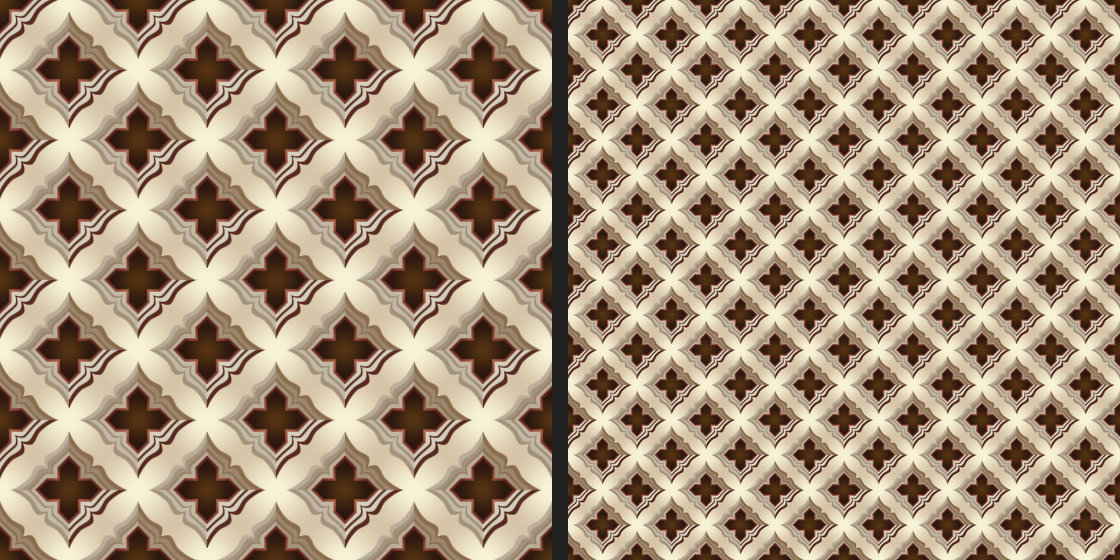
Left: one tile. Right: repeated 2 by 2.
Give the GLSL for this pattern, as a Shadertoy shader.

```glsl
// Staggered ogee medallions with a dark pointed cross, on glowing cream ground.
// Each contour is a curve u = f(v) in diagonal axes u = |x|+|y|, v = ||x|-|y||;
// the four quadrants take their own tones, like a relief lit from one side.

const float REPEATS = 4.0;          // cells across and down
const float ARM = 0.084;            // half width of the cross arms
const float ARM_TIP = 0.245;        // reach of the cross arms
const float RIM = 0.019;            // width of the copper rim
const float BUMP_AT = 0.07;         // diagonal position of the shoulder
const float DIP_AT = 0.21;          // diagonal position of the hollow
const float TIP_AT = 0.42;          // diagonal position of the outer point

const vec3 GLOW = vec3(0.97, 0.95, 0.84);
const vec3 GROUND = vec3(0.84, 0.77, 0.66);
const vec3 CORE = vec3(0.33, 0.20, 0.07);
const vec3 CORE_EDGE = vec3(0.17, 0.09, 0.06);
const vec3 RED_DARK = vec3(0.36, 0.14, 0.10);
const vec3 COPPER = vec3(0.69, 0.39, 0.30);
const vec3 MAROON = vec3(0.34, 0.16, 0.12);
const vec3 UMBER = vec3(0.54, 0.42, 0.30);
const vec3 TAUPE = vec3(0.64, 0.57, 0.48);
const vec3 STONE = vec3(0.76, 0.72, 0.65);
const vec3 PALE = vec3(0.83, 0.81, 0.74);

// Bracket curve: cusp on the diagonal, shoulder, hollow, then the point.
float ogee(float v, float cusp, float bump, float dip, float tip) {
    float rise = 1.0 - clamp(v / BUMP_AT, 0.0, 1.0);
    float f = mix(bump, cusp, rise * rise);
    f = mix(f, dip, smoothstep(BUMP_AT, DIP_AT, v));
    float flare = clamp((v - DIP_AT) / (TIP_AT - DIP_AT), 0.0, 1.0);
    return f + (tip - dip) * flare * flare;
}

// Smooth coverage of the region d < 0.
float inside(float d, float pixel) {
    float w = clamp(fwidth(d), 0.5 * pixel, 3.0 * pixel) * 0.75;
    return 1.0 - smoothstep(-w, w, d);
}

// Picks one of four tones by quadrant, with softened joins.
vec3 quadrant(vec2 side, vec3 upLeft, vec3 upRight, vec3 lowLeft, vec3 lowRight) {
    return mix(mix(lowLeft, lowRight, side.x), mix(upLeft, upRight, side.x), side.y);
}

void mainImage(out vec4 fragColor, in vec2 fragCoord) {
    vec2 grid = fragCoord / iResolution.xy * REPEATS;
    float pixel = REPEATS / min(iResolution.x, iResolution.y);

    // Nearest medallion of the staggered lattice
    vec2 a = fract(grid) - 0.5;
    vec2 b = fract(grid + 0.5) - 0.5;
    vec2 p = abs(a.x) + abs(a.y) < abs(b.x) + abs(b.y) ? a : b;
    vec2 q = abs(p);
    float u = q.x + q.y;
    float v = abs(q.x - q.y);
    vec2 side = smoothstep(-0.7 * pixel, 0.7 * pixel, p);

    // Ground, brightest in the gaps between the points
    float gap = min(length(q - vec2(0.5, 0.0)), length(q - vec2(0.0, 0.5)));
    vec3 color = mix(GLOW, GROUND, smoothstep(0.02, 0.34, gap));

    // Outer edge band
    vec3 edgeTone = quadrant(side, mix(TAUPE, STONE, 0.7), UMBER, TAUPE, MAROON);
    color = mix(color, edgeTone, inside(u - ogee(v, 0.335, 0.408, 0.375, 0.42), pixel));

    // Main band
    vec3 mainTone = quadrant(side, TAUPE, mix(TAUPE, UMBER, 0.3), STONE, PALE);
    color = mix(color, mainTone, inside(u - ogee(v, 0.305, 0.358, 0.332, 0.385), pixel));

    // Thin wavy line and the band within it
    float wave = ogee(v, 0.242, 0.306, 0.298, 0.315);
    vec3 lineTone = quadrant(side, mix(TAUPE, UMBER, 0.5), UMBER, mix(TAUPE, UMBER, 0.2), MAROON);
    vec3 innerTone = quadrant(side, mix(TAUPE, STONE, 0.75), TAUPE, STONE, PALE);
    color = mix(color, lineTone, inside(u - wave, pixel));
    color = mix(color, innerTone, inside(u - wave + 0.022, pixel));

    // Cross with a bevelled copper rim
    float cross = max(min(q.x, q.y) - ARM, (u - ARM_TIP) * 0.7071);
    float shine = 0.55 * smoothstep(0.13, 0.0, v) + 0.3 * (1.0 - side.y);
    shine += 0.25 * smoothstep(-RIM, 0.0, cross) - 0.1;
    vec3 rimTone = mix(RED_DARK, COPPER, clamp(shine, 0.0, 1.0));
    color = mix(color, rimTone, inside(cross, pixel));
    vec3 coreTone = mix(CORE, CORE_EDGE, smoothstep(0.0, 0.19, length(p)));
    color = mix(color, coreTone, inside(cross + RIM, pixel));

    fragColor = vec4(color, 1.0);
}
```
